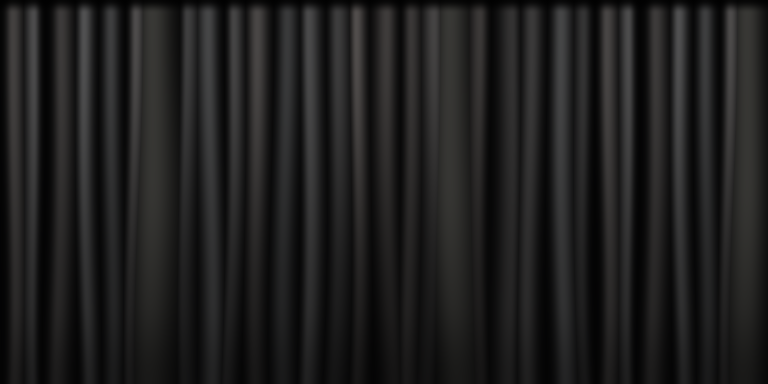
This texture is drawn by a WebGL 2 fragment shader. Its source:

```glsl
#version 300 es
precision highp float;

uniform vec2 u_resolution;
out vec4 outColor;

const float FOLDS_ACROSS = 31.0;   // folds over the canvas width
const float FOLDS_PER_REPEAT = 24.0;
const float WIDE_EVERY = 12.0;     // spacing of the broad flat folds
const float WIDE_INDEX = 6.0;
const float WIDE_SHIFT = -0.35;
const float JITTER = 0.34;         // irregularity of fold positions
const float SWAY = 0.38;           // sideways drift toward the floor
const float HEM_HEIGHT = 0.035;    // shadow under the top edge
const vec3 SHADOW = vec3(0.012, 0.012, 0.013);
const vec3 WARM_SHEEN = vec3(0.335, 0.318, 0.310);
const vec3 COOL_SHEEN = vec3(0.300, 0.304, 0.308);
const vec3 WIDE_SHEEN = vec3(0.238, 0.236, 0.222);

float hash(float n) {
    return fract(sin(n * 127.1 + 11.7) * 4375.85);
}

// Sideways position of a fold, wandering as it hangs
float foldCentre(float id, float key, bool wide, float depth) {
    float offset = wide ? WIDE_SHIFT : (hash(key) - 0.5) * JITTER;
    float phase = hash(key + 31.0) * 6.2832;
    float drift = (hash(key + 47.0) - 0.5) * depth * depth;
    float wave = 0.35 * (sin(depth * 4.0 + phase) - sin(phase));
    return id + 0.5 + offset + SWAY * (drift + wave * depth);
}

// Rounded ridge with a steeper crease on one side
float ridge(float d, float width, float lean) {
    float side = width * (1.0 + lean * sign(d));
    float t = d / side;
    return exp(-t * t);
}

// Sheen of one fold at a point, fading as it nears the floor
vec3 foldLight(float x, float id, float depth) {
    float key = mod(id, FOLDS_PER_REPEAT);
    bool wide = mod(key, WIDE_EVERY) == WIDE_INDEX;
    float d = x - foldCentre(id, key, wide, depth);
    float width = mix(0.28, 0.42, hash(key + 5.0));
    width *= 1.0 + 0.22 * depth * (hash(key + 9.0) - 0.2);
    float lean = (hash(key + 13.0) - 0.5) * 0.65;
    if (wide) {
        width = mix(0.72, 0.92, smoothstep(0.0, 0.6, depth));
        lean = 0.12;
    }

    float strength = mix(0.64, 1.0, hash(key + 17.0));
    float lowStrength = mix(0.34, 0.66, hash(key + 23.0));
    float fade = mix(1.0, lowStrength, smoothstep(0.05, 0.9, depth));
    vec3 sheen = mix(COOL_SHEEN, WARM_SHEEN, hash(key + 29.0));
    if (wide) {
        sheen = WIDE_SHEEN;
        strength = 0.95;
        fade = mix(1.0, 0.60, smoothstep(0.45, 1.0, depth));
    }
    return sheen * strength * fade * ridge(d, width, lean);
}

void main() {
    vec2 uv = gl_FragCoord.xy / u_resolution;
    float depth = 1.0 - uv.y;
    float x = uv.x * FOLDS_ACROSS;
    float cell = floor(x);

    // The foremost of the nearby folds is visible
    vec3 cloth = vec3(0.0);
    for (int i = -2; i <= 2; i++) {
        cloth = max(cloth, foldLight(x, cell + float(i), depth));
    }

    // Soft broad shading and the shadows at top and floor
    float broad = 0.94 + 0.06 * sin(x * 0.53 + depth * 2.0);
    float hem = smoothstep(0.0, HEM_HEIGHT, depth);
    float floorShade = mix(0.72, 1.0, smoothstep(0.0, 0.22, uv.y));
    float sides = smoothstep(-0.03, 0.025, min(uv.x, 1.0 - uv.x));
    vec3 color = SHADOW + cloth * broad * floorShade * sides;
    outColor = vec4(color * mix(0.12, 1.0, hem), 1.0);
}
```
